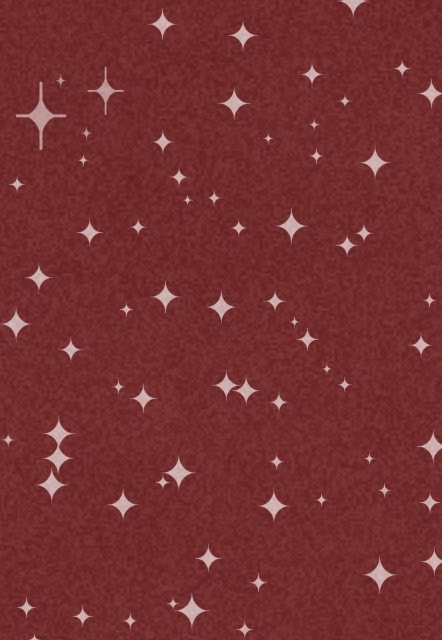
Reproduce this pattern procedurally as a WebGL 2 fragment shader.

```glsl
#version 300 es
precision highp float;

uniform vec2 u_resolution;
out vec4 fragColor;

const vec3 CLOTH_DARK = vec3(0.395, 0.122, 0.134);
const vec3 CLOTH_LIGHT = vec3(0.510, 0.225, 0.223);
const vec3 STAR_PALE = vec3(0.80, 0.69, 0.69);
const vec3 SPARKLE_PINK = vec3(0.74, 0.59, 0.59);

const int STAR_COUNT = 74;
const float STAR_MIN = 0.007;
const float STAR_MAX = 0.028;
const float STAR_SIZE_BIAS = 1.3;
const float STAR_STRETCH = 1.07;
const float STAR_JITTER = 0.15;
const vec2 SPREAD_STEP = vec2(0.7549, 0.5698);

// Corner kept free for the two large sparkles
const vec2 CLEAR_CORNER = vec2(0.25, 0.75);
const float GRAIN_SCALE = 240.0;
const float STAIN_SCALE = 5.0;
const float STAR_GRAIN = 0.09;

float hash(vec2 p) {
    vec3 q = fract(p.xyx * 0.1031);
    q += dot(q, q.yzx + 33.33);
    return fract((q.x + q.y) * q.z);
}

float valueNoise(vec2 p) {
    vec2 cell = floor(p);
    vec2 f = fract(p);
    f = f * f * (3.0 - 2.0 * f);
    float low = mix(hash(cell), hash(cell + vec2(1, 0)), f.x);
    float high = mix(hash(cell + vec2(0, 1)), hash(cell + vec2(1, 1)), f.x);
    return mix(low, high, f.y);
}

// Four-pointed star bounded by concave quarter circles
float starDistance(vec2 p, float radius) {
    vec2 q = abs(p);
    float arcs = radius - length(q - radius);
    return max(arcs, max(q.x, q.y) - radius);
}

// Tall star with thin arms and round tips
float sparkleDistance(vec2 p, vec2 reach, float armWidth) {
    vec2 q = abs(p);
    float body = starDistance(vec2(q.x, q.y * reach.x / reach.y), reach.x * 0.8);
    float across = length(vec2(max(q.x - reach.x, 0.0), q.y));
    float upright = length(vec2(q.x, max(q.y - reach.y, 0.0)));
    return min(body, min(across, upright) - armWidth);
}

float diamondDistance(vec2 p, float radius) {
    vec2 stretched = vec2(p.x, p.y / 1.35);
    return starDistance(stretched, radius);
}

float scatteredStars(vec2 p, float aspect) {
    float nearest = 1.0;
    for (int i = 0; i < STAR_COUNT; i++) {
        float id = float(i) + 1.0;
        vec2 jitter = vec2(hash(vec2(id, 3.7)), hash(vec2(id, 17.3))) - 0.5;
        vec2 center = fract(id * SPREAD_STEP + STAR_JITTER * jitter);
        center.x *= aspect;
        if (center.x < CLEAR_CORNER.x && center.y > CLEAR_CORNER.y) continue;
        float size = pow(hash(vec2(id, 41.9)), STAR_SIZE_BIAS);
        vec2 offset = p - center;
        offset.y /= STAR_STRETCH;
        nearest = min(nearest, starDistance(offset, mix(STAR_MIN, STAR_MAX, size)));
    }
    return nearest;
}

float cornerSparkles(vec2 p) {
    float d = sparkleDistance(p - vec2(0.064, 0.819), vec2(0.037, 0.051), 0.0023);
    d = min(d, sparkleDistance(p - vec2(0.165, 0.858), vec2(0.027, 0.036), 0.0014));
    d = min(d, diamondDistance(p - vec2(0.095, 0.874), 0.0075));
    return min(d, diamondDistance(p - vec2(0.135, 0.792), 0.0075));
}

void main() {
    vec2 p = gl_FragCoord.xy / u_resolution.y;
    float aspect = u_resolution.x / u_resolution.y;
    float edge = 0.8 / u_resolution.y;

    // Grainy cloth with faint broad stains
    float grain = 0.65 * valueNoise(p * GRAIN_SCALE)
                + 0.35 * valueNoise(p * GRAIN_SCALE * 1.9 + 31.0) - 0.5;
    float stain = valueNoise(p * STAIN_SCALE)
                + 0.5 * valueNoise(p * STAIN_SCALE * 3.1 + 7.0) - 0.75;
    vec3 color = mix(CLOTH_DARK, CLOTH_LIGHT, 0.5 + 1.1 * grain + 0.13 * stain);

    // Printed stars pick up a little of the cloth grain
    float stars = 1.0 - smoothstep(-edge, edge, scatteredStars(p, aspect));
    float sparkles = 1.0 - smoothstep(-edge, edge, cornerSparkles(p));
    color = mix(color, STAR_PALE + STAR_GRAIN * grain, stars);
    color = mix(color, SPARKLE_PINK + STAR_GRAIN * grain, sparkles);

    fragColor = vec4(color, 1.0);
}
```
